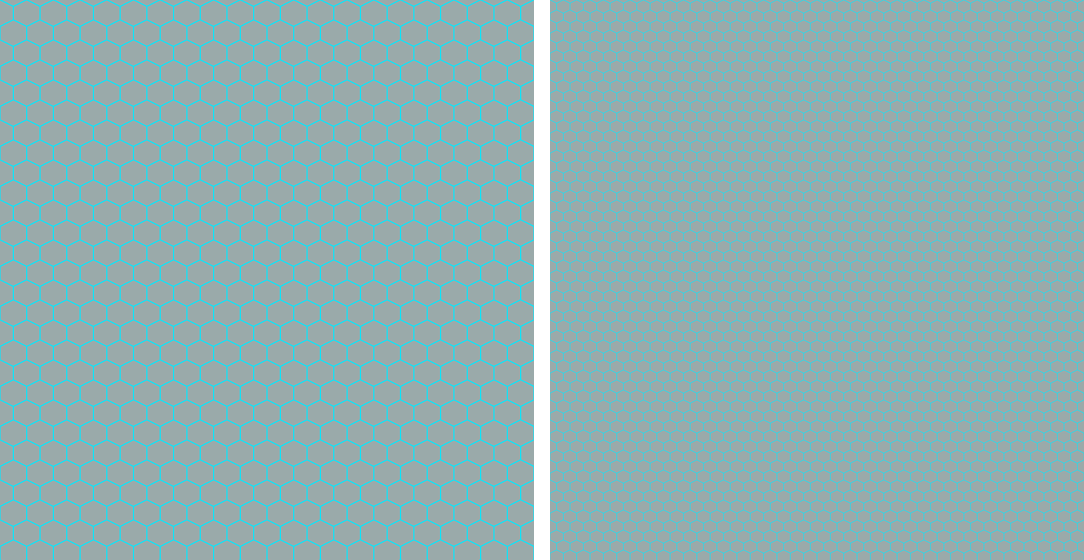
Left: one tile. Right: repeated 2 by 2.
Reproduce this pattern procedurally as a Shadertoy shader.

```glsl
const vec2 REPEATS = vec2(20.0, 28.0);      // columns, rows (even, so it tiles)
const float ROW_PHASE = 0.345;              // height of the lowest cell centres, in rows
const float LINE_HALF_WIDTH = 0.58 / 512.0; // in canvas heights
const float HALO_HALF_WIDTH = 1.7 / 512.0;

const vec3 GROUND = vec3(0.602, 0.668, 0.668);
const vec3 HALO = vec3(0.65, 0.65, 0.65);
const vec3 CYAN = vec3(0.04, 0.90, 0.98);

// Distance inward from the border of a hexagon with upright sides
float hexInset(vec2 p, vec2 cell) {
    p = abs(p);
    float top = cell.y * 2.0 / 3.0;
    vec2 slantNormal = normalize(vec2(top / cell.x, 1.0));
    float slantInset = dot(vec2(0.0, top) - p, slantNormal);
    return min(0.5 * cell.x - p.x, slantInset);
}

// Offset from the nearest point of a rectangular lattice
vec2 latticeOffset(vec2 p, vec2 origin, vec2 period) {
    return (fract((p - origin) / period + 0.5) - 0.5) * period;
}

// Two interleaved lattices of centres form the honeycomb
float honeycombInset(vec2 p, vec2 cell) {
    vec2 period = cell * vec2(1.0, 2.0);
    vec2 evenRow = latticeOffset(p, cell * vec2(0.5, ROW_PHASE), period);
    vec2 oddRow = latticeOffset(p, cell * vec2(0.0, ROW_PHASE + 1.0), period);
    return max(hexInset(evenRow, cell), hexInset(oddRow, cell));
}

// Antialiased coverage of a stroke
float stroke(float dist, float halfWidth, float pixel) {
    return clamp((halfWidth - dist) / pixel + 0.5, 0.0, 1.0);
}

void mainImage(out vec4 fragColor, in vec2 fragCoord) {
    float pixel = 1.0 / iResolution.y;
    vec2 p = fragCoord * pixel;
    vec2 cell = iResolution.xy * pixel / REPEATS;
    float inset = honeycombInset(p, cell);

    // Neutral fringe beneath the bright outline
    vec3 color = mix(GROUND, HALO, stroke(inset, HALO_HALF_WIDTH, pixel));
    color = mix(color, CYAN, stroke(inset, LINE_HALF_WIDTH, pixel));
    fragColor = vec4(color, 1.0);
}
```
